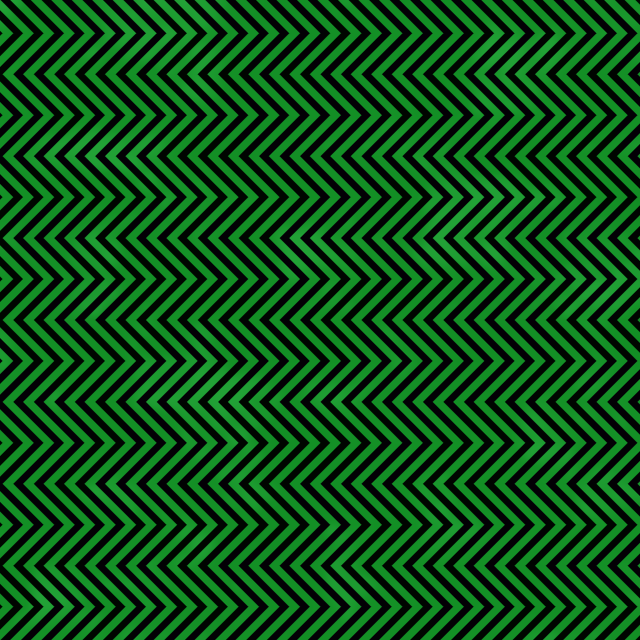
Reproduce this pattern procedurally as a three.js fragment shader.

```glsl
// Green and black zigzag stripes with 45 degree limbs, pointing sideways.
// A folded y coordinate shears a repeating stripe into chevrons; two octaves
// of value noise lighten the green in soft patches and tint the black.

#define STRIPES_ACROSS 31.25
#define ZIGZAGS_DOWN 7.8125
#define GREEN_SHARE 0.525
#define TIP_CENTRE vec2(0.5008, 0.5)
#define PATCH_SCALE 13.0
#define GREEN_BASE vec3(0.07, 0.555, 0.14)
#define GREEN_LIGHT vec3(0.135, 0.635, 0.215)
#define BLACK_VIOLET vec3(0.010, 0.000, 0.020)
#define BLACK_GREEN vec3(0.000, 0.020, 0.000)

varying vec2 vUv;

float hash(vec2 p) {
  vec3 q = fract(vec3(p.xyx) * 0.1031);
  q += dot(q, q.yzx + 33.33);
  return fract((q.x + q.y) * q.z);
}

float valueNoise(vec2 p) {
  vec2 cell = floor(p);
  vec2 f = fract(p);
  f = f * f * (3.0 - 2.0 * f);
  float low = mix(hash(cell), hash(cell + vec2(1.0, 0.0)), f.x);
  float high = mix(hash(cell + vec2(0.0, 1.0)), hash(cell + vec2(1.0)), f.x);
  return mix(low, high, f.y);
}

// Signed distance to the green chevrons, negative inside
float chevronDistance(vec2 p) {
  float row = (p.y - TIP_CENTRE.y) * ZIGZAGS_DOWN;
  float fold = abs(fract(row + 0.5) - 0.5) / ZIGZAGS_DOWN;
  float stripe = (p.x - TIP_CENTRE.x - fold) * STRIPES_ACROSS;
  float fromMiddle = abs(fract(stripe + 0.5 * GREEN_SHARE + 0.5) - 0.5);
  return (fromMiddle - 0.5 * GREEN_SHARE) / (STRIPES_ACROSS * sqrt(2.0));
}

void main() {
  // Edge coverage, about one canvas sample wide
  float edge = 0.7 * fwidth(vUv.x);
  float green = 1.0 - smoothstep(-edge, edge, chevronDistance(vUv));

  // Soft wear: broad patches with a little finer mottling
  vec2 p = vUv * PATCH_SCALE + 7.0;
  float wear = 0.75 * valueNoise(p) + 0.25 * valueNoise(p * 2.7 + 19.0);
  float lightness = 0.25 * wear + 0.75 * smoothstep(0.5, 0.9, wear);
  float tint = smoothstep(0.4, 0.65, valueNoise(p * 1.3 + 41.0));

  vec3 paint = mix(GREEN_BASE, GREEN_LIGHT, lightness);
  vec3 ground = mix(BLACK_VIOLET, BLACK_GREEN, tint);
  gl_FragColor = vec4(mix(ground, paint, green), 1.0);
}
```
